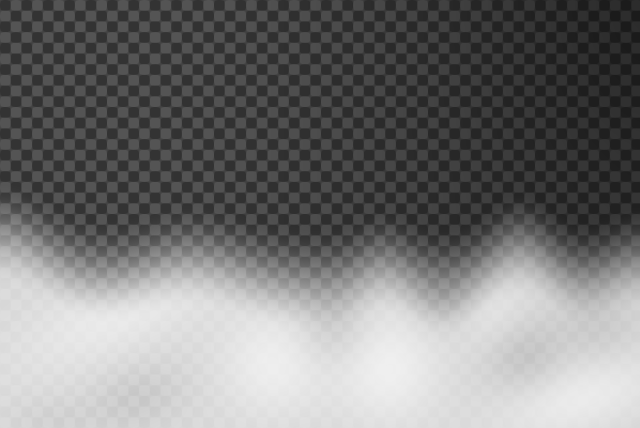
Reproduce this background procedurally as a WebGL 1 fragment shader.

```glsl
precision highp float;

uniform vec2 u_resolution;

#define PI 3.14159265
#define CELLS 40.0
#define DARK_TILE 0.178
#define LIGHT_TILE 0.295
#define FOG_SHADE 0.96
#define FOG_DENSITY 0.84
#define FOG_MAX 0.97
#define EDGE_BASE 0.35
#define EDGE_ABOVE 0.12
#define EDGE_BELOW 0.13

// Soft bell around zero, one unit wide
float bell(float d) {
    return exp(-d * d);
}

// Soft elliptical cloud, tilted by an angle
float puff(vec2 p, vec2 center, vec2 radius, float tilt) {
    vec2 d = p - center;
    float c = cos(tilt);
    float s = sin(tilt);
    d = vec2(c * d.x + s * d.y, c * d.y - s * d.x) / radius;
    return exp(-dot(d, d));
}

// Checkerboard with edges one pixel wide
float checker(vec2 p) {
    vec2 wave = sin(PI * CELLS * p);
    float pixel = CELLS / u_resolution.y;
    return clamp(0.5 + wave.x * wave.y / (PI * pixel), 0.0, 1.0);
}

// Darkening towards the right and its upper corner
float backdropLight(vec2 p, float aspect) {
    float x = p.x * 1.5 / aspect;
    float sweep = mix(1.12, 0.74, smoothstep(0.3, 1.6, x));
    float corner = puff(vec2(x, p.y), vec2(1.5, 1.0), vec2(0.35, 0.4), 0.0);
    return sweep - 0.16 * corner;
}

// Height of the rolling upper edge of the fog
float fogEdge(float x) {
    return EDGE_BASE
        + 0.110 * bell(x / 0.16)
        + 0.055 * bell((x - 0.45) / 0.16)
        + 0.045 * bell((x - 0.90) / 0.08)
        + 0.085 * bell((x - 1.22) / 0.10)
        + 0.050 * bell((x - 1.50) / 0.10);
}

// Dense clouds and thin hollows inside the fog
float fogDetail(vec2 p) {
    float dense = 0.10 * puff(p, vec2(0.28, 0.27), vec2(0.27, 0.10), 0.45)
        + 0.12 * puff(p, vec2(0.64, 0.15), vec2(0.13, 0.13), 0.0)
        + 0.13 * puff(p, vec2(0.91, 0.14), vec2(0.13, 0.14), 0.0)
        + 0.07 * puff(p, vec2(1.15, 0.27), vec2(0.10, 0.10), 0.5)
        + 0.11 * puff(p, vec2(1.36, 0.07), vec2(0.22, 0.09), 0.3);
    float hollow = 0.08 * puff(p, vec2(0.32, 0.07), vec2(0.11, 0.07), 0.3)
        + 0.10 * puff(p, vec2(1.23, 0.17), vec2(0.09, 0.08), 0.4)
        + 0.10 * puff(p, vec2(0.78, 0.25), vec2(0.08, 0.10), 0.0)
        + 0.12 * puff(p, vec2(1.04, 0.30), vec2(0.07, 0.07), 0.0)
        + 0.06 * puff(p, vec2(1.40, 0.24), vec2(0.09, 0.08), 0.0)
        + 0.04 * puff(p, vec2(0.12, 0.02), vec2(0.10, 0.05), 0.0);
    return dense - hollow;
}

void main() {
    vec2 p = gl_FragCoord.xy / u_resolution.y;
    float aspect = u_resolution.x / u_resolution.y;

    // Tiled backdrop
    float shade = mix(DARK_TILE, LIGHT_TILE, checker(p));
    shade *= backdropLight(p, aspect);

    // Fog bank
    vec2 q = vec2(p.x * 1.5 / aspect, p.y);
    float cover = smoothstep(-EDGE_ABOVE, EDGE_BELOW, fogEdge(q.x) - q.y);
    float fog = clamp(cover * (FOG_DENSITY + fogDetail(q)), 0.0, FOG_MAX);

    gl_FragColor = vec4(vec3(mix(shade, FOG_SHADE, fog)), 1.0);
}
```
